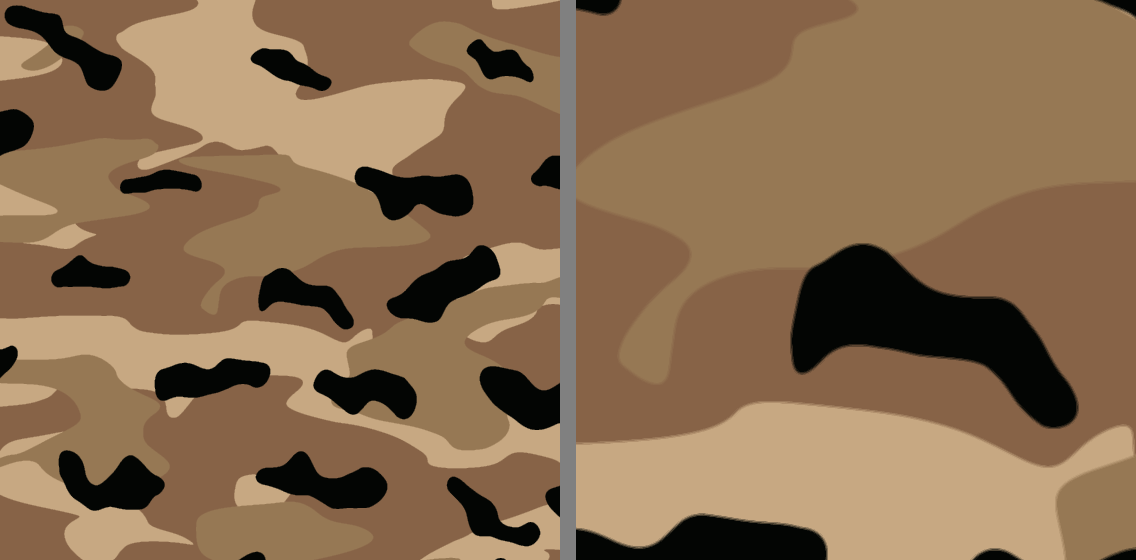
Left, the full canvas; right, a detail of the centre.
Give the GLSL for this pattern, as a three.js fragment shader.

```glsl
// Desert camouflage: tan and olive patches on brown under black wavy blotches.
varying vec2 vUv;

float hash(vec2 p) {
  return fract(sin(dot(p, vec2(127.1, 311.7))) * 43758.5453);
}

// Slope of the noise at a lattice corner, applied to the offset from it
float corner(vec2 cell, vec2 offset) {
  float angle = 6.2832 * hash(cell);
  return dot(vec2(cos(angle), sin(angle)), offset);
}

// Gradient noise, centred on zero
float noise(vec2 p) {
  vec2 i = floor(p), f = fract(p);
  vec2 u = f * f * (3.0 - 2.0 * f);
  vec2 e = vec2(1.0, 0.0);
  return mix(mix(corner(i, f), corner(i + e, f - e), u.x),
             mix(corner(i + e.yx, f - e.yx), corner(i + e.xx, f - e.xx), u.x), u.y);
}

// Flat patches whose edges are drawn out sideways into fingers
float patches(vec2 p, vec2 scale, float detail, float seed) {
  p.x += 0.16 * noise(p * vec2(4.5, 12.0) + seed + 31.0);
  p.y += 0.05 * noise(p * vec2(6.0, 8.0) + seed + 57.0);
  return noise(p * scale + seed) + detail * noise(p * scale * 1.8 + seed + 83.0);
}

float smoothMin(float a, float b, float k) {
  float h = max(k - abs(a - b), 0.0) / k;
  return min(a, b) - 0.25 * h * h * k;
}

// Distance to a segment with a different radius at each end
float taperedSegment(vec2 p, vec2 a, vec2 b, float ra, float rb) {
  vec2 ab = b - a;
  float h = clamp(dot(p - a, ab) / dot(ab, ab), 0.0, 1.0);
  return length(p - a - ab * h) - mix(ra, rb, h);
}

// One wandering blotch: a chain of three tapered segments
float blotch(vec2 p, vec2 id) {
  float size = mix(0.55, 1.2, hash(id + 3.3));
  float tilt = 2.0 * hash(id + 7.7) - 1.0;
  float d = 1.0, lastRadius = 0.0;
  vec2 last = vec2(0.0);
  for (int i = 0; i < 4; i++) {
    float n = float(i);
    float bend = hash(id + 11.0 + n * 1.7) - 0.5;
    vec2 knot = size * vec2((n - 1.5) * 0.058, (n - 1.5) * 0.05 * tilt + 0.06 * bend);
    float radius = size * mix(0.018, 0.042, hash(id + 23.0 + n * 2.3));
    if (i > 0) d = smoothMin(d, taperedSegment(p, last, knot, lastRadius, radius), 0.02);
    last = knot;
    lastRadius = radius;
  }
  return d;
}

// Blotches strewn over staggered, jittered cells
float blotches(vec2 p) {
  p += 0.03 * vec2(noise(p * 13.0 + 5.0), noise(p * 13.0 + 47.0));
  vec2 cellSize = vec2(1.0 / 3.0, 0.2);
  float row = floor(p.y / cellSize.y);
  float d = 1.0;
  for (int y = -1; y <= 1; y++) {
    float r = row + float(y);
    float shift = 0.5 * mod(r, 2.0);
    float column = floor(p.x / cellSize.x - shift);
    for (int x = -1; x <= 1; x++) {
      vec2 id = vec2(column + float(x), r);
      vec2 jitter = (vec2(hash(id + 0.4), hash(id + 1.9)) - 0.5) * vec2(0.14, 0.07);
      vec2 center = (id + vec2(0.5 + shift, 0.5)) * cellSize + jitter;
      d = min(d, blotch(p - center, id));
    }
  }
  return d;
}

vec3 camouflage(vec2 p) {
  vec3 color = vec3(0.53, 0.39, 0.28);
  if (patches(p, vec2(3.8, 7.0), 0.3, 12.0) > 0.062) color = vec3(0.78, 0.66, 0.51);
  if (patches(p, vec2(3.2, 7.5), 0.25, 140.0) > 0.138) color = vec3(0.59, 0.47, 0.33);
  if (blotches(p) < 0.0) color = vec3(0.01, 0.02, 0.01);
  return color;
}

void main() {
  // Average a small grid of samples to smooth the edges
  vec3 sum = vec3(0.0);
  for (int y = -1; y <= 1; y++) {
    for (int x = -1; x <= 1; x++) {
      sum += camouflage(vUv + 0.0008 * vec2(float(x), float(y)));
    }
  }
  gl_FragColor = vec4(sum / 9.0, 1.0);
}
```
